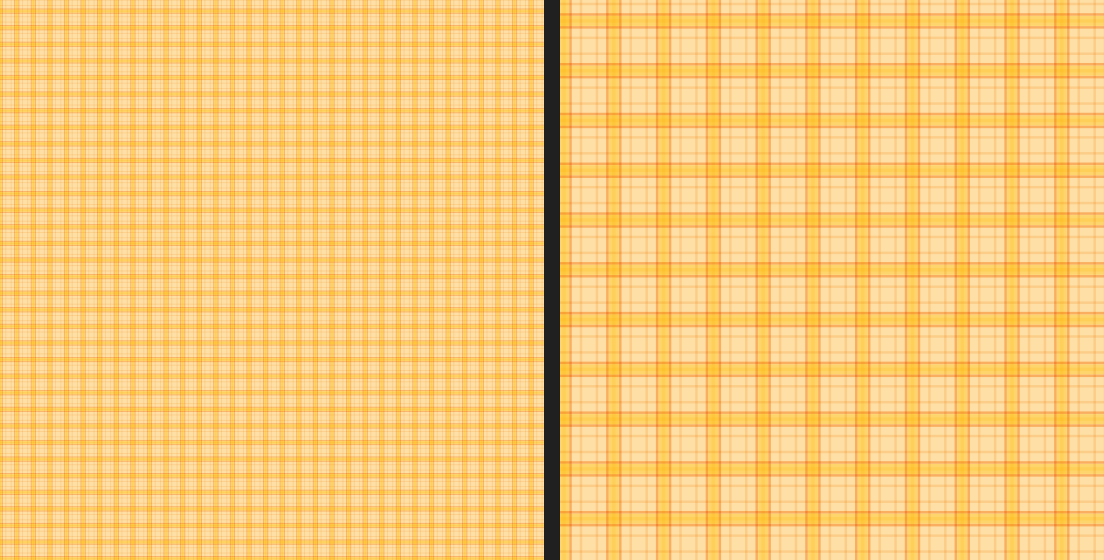
Left, the full canvas; right, a detail of the centre.
This pattern is drawn by a Shadertoy shader. Its source:

```glsl
// Draws a fine yellow and orange plaid of crossed, translucent woven stripes.

const float REPEATS_DOWN = 33.75;               // plaid cells per canvas height
const vec2 BAND_PHASE = vec2(0.01, 0.08);       // band centre from the lower left, in cells

const vec3 CLOTH = vec3(0.995, 0.875, 0.65);
const vec3 YELLOW_TINT = vec3(1.0, 0.955, 0.65);
const vec3 CORE_TINT = vec3(1.0, 0.975, 0.83);
const vec3 ORANGE_TINT = vec3(0.98, 0.78, 0.58);
const vec3 FAINT_TINT = vec3(0.99, 0.92, 0.82);

// Share of a pixel-wide box covered by a stripe at the given distance.
float stripe(float dist, float halfWidth, float pixel) {
    float lo = max(dist - 0.5 * pixel, -halfWidth);
    float hi = min(dist + 0.5 * pixel, halfWidth);
    return clamp((hi - lo) / pixel, 0.0, 1.0);
}

// Lays a translucent dye over one set of threads.
vec3 dye(vec3 tint, float coverage) {
    return mix(vec3(1.0), tint, coverage);
}

// One mirrored stripe sequence, repeating once per unit.
vec3 threads(float coord, float pixel) {
    float dist = abs(fract(coord + 0.5) - 0.5);
    vec3 tint = dye(YELLOW_TINT, stripe(dist, 0.10, pixel));
    tint *= dye(CORE_TINT, stripe(dist, 0.035, pixel));
    tint *= dye(ORANGE_TINT, stripe(dist - 0.13, 0.025, pixel));
    tint *= dye(FAINT_TINT, stripe(dist - 0.34, 0.025, pixel));
    return tint;
}

void mainImage(out vec4 fragColor, in vec2 fragCoord) {
    float pixel = REPEATS_DOWN / iResolution.y;
    vec2 cell = fragCoord * pixel - BAND_PHASE;

    // Warp and weft multiply, so crossings deepen.
    vec3 color = CLOTH * threads(cell.x, pixel) * threads(cell.y, pixel);
    fragColor = vec4(color, 1.0);
}
```
